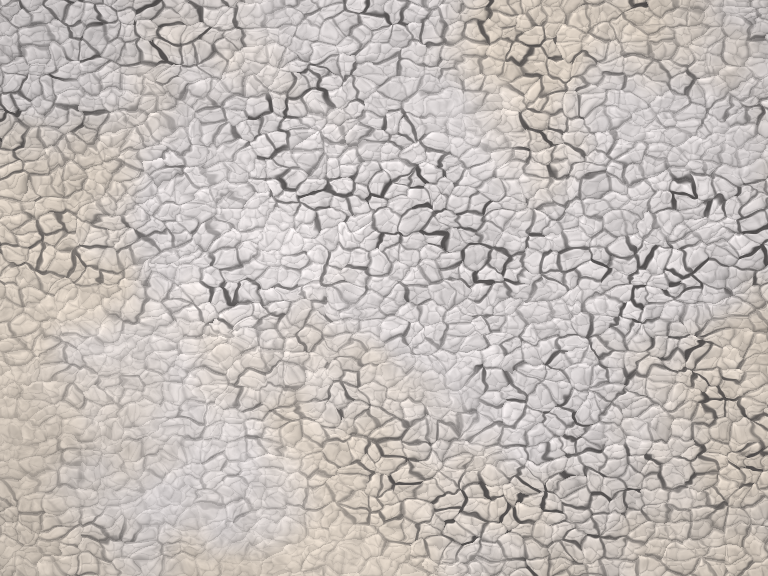
This texture is drawn by a WebGL 2 fragment shader. Its source:

```glsl
#version 300 es
precision highp float;

#define CELLS 31.0
#define CRACK_WIDTH 0.085
#define CRACK_DEPTH 0.62
#define FINE_DEPTH 0.20
#define RELIEF 0.12
#define GRAIN 0.22
#define WARM_CLAY vec3(0.850, 0.805, 0.755)
#define COOL_CLAY vec3(0.845, 0.825, 0.825)
#define CRACK_COLOR vec3(0.27, 0.26, 0.26)
#define LIGHT_DIR vec2(-0.45, 0.89)

uniform vec2 u_resolution;
out vec4 fragColor;

float hash(vec2 p) {
  return fract(sin(dot(p, vec2(127.1, 311.7))) * 43758.5453);
}

vec2 hash2(vec2 p) {
  return vec2(hash(p), hash(p + 57.3));
}

float noise(vec2 p) {
  vec2 i = floor(p), f = fract(p);
  f = f * f * (3.0 - 2.0 * f);
  return mix(mix(hash(i), hash(i + vec2(1, 0)), f.x),
             mix(hash(i + vec2(0, 1)), hash(i + vec2(1, 1)), f.x), f.y);
}

float fbm(vec2 p) {
  float sum = 0.0, amp = 0.5;
  for (int i = 0; i < 4; i++) {
    sum += amp * noise(p);
    p = mat2(1.6, 1.2, -1.2, 1.6) * p + 7.1;
    amp *= 0.5;
  }
  return sum / 0.9375;
}

vec2 seedOffset(vec2 cell) {
  return 0.06 + 0.88 * hash2(cell);
}

// x: crack coverage, y: slope shading near plate rims, z: random tone per plate
vec3 plates(vec2 p, float soft) {
  vec2 cell = floor(p), f = fract(p);
  vec2 nearest = vec2(0), toNearest = vec2(0);
  float best = 9.0;
  for (int y = -1; y <= 1; y++)
    for (int x = -1; x <= 1; x++) {
      vec2 g = vec2(x, y);
      vec2 r = g + seedOffset(cell + g) - f;
      if (dot(r, r) < best) {
        best = dot(r, r);
        nearest = g;
        toNearest = r;
      }
    }

  // Each border between two plates has its own width and darkness
  float crack = 0.0, slope = 0.0;
  for (int y = -2; y <= 2; y++)
    for (int x = -2; x <= 2; x++) {
      vec2 g = nearest + vec2(x, y);
      vec2 r = g + seedOffset(cell + g) - f;
      vec2 across = r - toNearest;
      if (dot(across, across) < 0.0001) continue;
      vec2 n = normalize(across);
      float d = dot(0.5 * (toNearest + r), n);
      float open = hash(2.0 * cell + g + nearest + 0.37);
      float width = CRACK_WIDTH * mix(0.45, 1.35, open);
      float line = 1.0 - smoothstep(width - soft, width + soft, d);
      crack = max(crack, line * mix(0.22, 1.0, open));
      slope += dot(n, LIGHT_DIR) * (1.0 - smoothstep(0.0, 0.32, d));
    }
  return vec3(crack, clamp(slope, -1.0, 1.0), hash(cell + nearest + 3.7));
}

// Worn ground: a diagonal wash, a faded lower left and streaky patches
float wornGround(vec2 p) {
  float side = dot(p - vec2(0.5, 1.0), vec2(0.62, 0.78));
  float along = dot(p - vec2(0.5, 1.0), vec2(0.78, -0.62));
  float wash = exp(-side * side / 0.007) * (1.0 - smoothstep(0.4, 0.9, along));
  float faded = 1.0 - smoothstep(0.15, 0.75, length(p - vec2(0.2, 0.1)));
  float streaks = fbm(vec2(along * 3.0, side * 8.0) + 4.0);
  return clamp(0.75 * wash + 0.6 * faded + 1.5 * (streaks - 0.5), 0.0, 0.9);
}

void main() {
  vec2 p = gl_FragCoord.xy / u_resolution.y;
  vec2 uv = gl_FragCoord.xy / u_resolution;
  float pixel = CELLS / u_resolution.y;

  // Bent, slightly flattened plates with smaller fragments between
  vec2 q = p * CELLS * vec2(0.92, 1.08);
  q += 0.55 * (vec2(noise(q * 0.9), noise(q * 0.9 + 31.0)) - 0.5);
  q += 0.22 * (vec2(noise(q * 3.1 + 11.0), noise(q * 3.1 + 47.0)) - 0.5);
  float soft = max(0.06, 0.7 * pixel);
  vec3 large = plates(q, soft);
  vec3 small = plates(q * 1.75 + 19.0, soft * 1.75);

  float intact = 1.0 - wornGround(p);
  float patchy = smoothstep(0.2, 0.65, noise(q * 0.45 + 8.0));
  float depth = CRACK_DEPTH * intact * mix(0.55, 1.25, patchy);

  // Clay tint, broad light and dark areas, surface grain
  float warmth = smoothstep(0.35, 0.65, fbm(p * 3.2 + 2.0));
  vec3 color = mix(COOL_CLAY, WARM_CLAY, warmth);
  float tone = 1.0 + 0.12 * (fbm(p * 5.0 + 13.0) - 0.5);
  tone += 0.07 * (large.z - 0.5) * intact;
  tone += GRAIN * (fbm(q * 2.6) - 0.5);
  tone += RELIEF * (large.y + 0.5 * small.y) * mix(0.35, 1.0, intact);
  color *= tone;

  // Cracks over the lit surface
  float dark = max(large.x * depth * 1.3, small.x * FINE_DEPTH * mix(0.5, 1.0, intact));
  color = mix(color, CRACK_COLOR, clamp(dark, 0.0, 0.9));

  // Gentle falloff toward the corners
  vec2 c = uv - 0.5;
  color *= 1.03 - 0.22 * dot(c, c);
  fragColor = vec4(clamp(color, 0.0, 1.0), 1.0);
}
```
